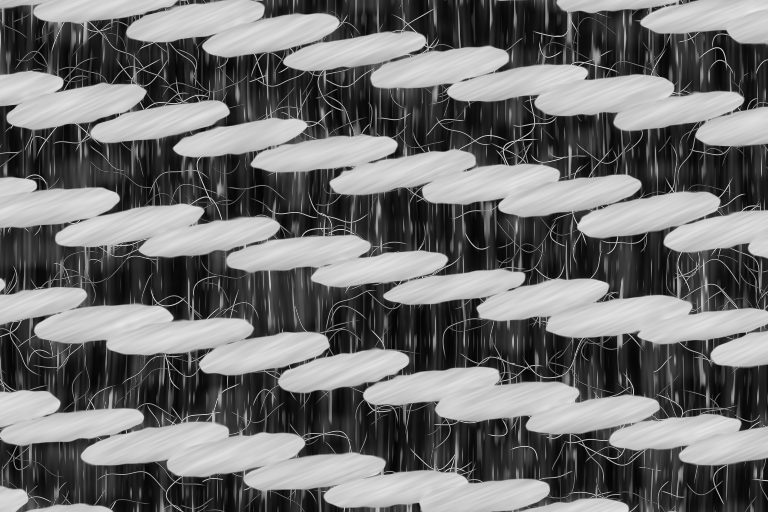
Give the GLSL for this texture, as a Shadertoy shader.

```glsl
// Macro view of a woven cloth: pale slanted weft floats in a skewed lattice over
// dark vertical warp filaments, with curly loose hairs. Each float is a jittered
// superellipse; hairs are short wavy parabolas scattered around every float.

// Lattice, in units of canvas height
const vec2 ORIGIN = vec2(0.635, 0.701);
const vec2 STEP_ALONG = vec2(0.160, -0.0293);
const vec2 STEP_ROW = vec2(-0.0586, -0.1973);

// Floats
const vec2 FLOAT_HALF = vec2(0.136, 0.0315);
const float FLOAT_SLOPE = 0.14;
const float FLOAT_JITTER = 0.016;
const float EDGE_SOFT = 0.004;
const vec3 FLOAT_LIGHT = vec3(0.84);
const vec3 FLOAT_SHADE = vec3(0.60);

// Warp
const float WARP_PITCH = 0.053;
const vec3 WARP_DARK = vec3(0.035);
const vec3 WARP_LIGHT = vec3(0.17);
const vec3 GLINT = vec3(0.50);

// Loose hairs
const int HAIRS = 14;
const vec2 HAIR_SPREAD = vec2(0.30, 0.16);
const float HAIR_WIDTH = 0.0011;
const float HAIR_MIN = 0.02;
const float HAIR_MAX = 0.08;

// Integer hash: three values in 0..1 from a lattice point
vec3 hash3(vec3 cell) {
    uvec3 v = uvec3(ivec3(floor(cell))) * 1664525u + 1013904223u;
    v.x += v.y * v.z; v.y += v.z * v.x; v.z += v.x * v.y;
    v ^= v >> 16u;
    v.x += v.y * v.z; v.y += v.z * v.x; v.z += v.x * v.y;
    return vec3(v >> 8u) / 16777216.0;
}

float noise(vec2 p) {
    vec2 i = floor(p), f = fract(p);
    f = f * f * (3.0 - 2.0 * f);
    float low = mix(hash3(vec3(i, 7)).x, hash3(vec3(i + vec2(1, 0), 7)).x, f.x);
    float high = mix(hash3(vec3(i + vec2(0, 1), 7)).x, hash3(vec3(i + 1.0, 7)).x, f.x);
    return mix(low, high, f.y);
}

// Dark vertical filaments with bright glints and blurred lint
vec3 warp(vec2 p) {
    float x = p.x + 0.012 * (noise(p * vec2(9.0, 6.0)) - 0.5);
    float yarn = 0.5 + 0.5 * cos(6.2832 * x / WARP_PITCH);
    float filament = noise(vec2(x * 210.0, p.y * 13.0));
    float glint = smoothstep(0.62, 0.98, noise(vec2(x * 250.0 + 40.0, p.y * 27.0)));
    float lint = smoothstep(0.45, 0.95, noise(p * vec2(14.0, 18.0) + 5.0));
    vec3 color = mix(WARP_DARK, WARP_LIGHT, yarn * 0.7 + 0.3 * lint);
    return color * (0.35 + 1.2 * filament) + GLINT * glint * (0.3 + 0.7 * yarn) + 0.09 * lint;
}

// Signed distance to a float, q in its own frame
float floatDistance(vec2 q, vec2 size) {
    vec2 u = abs(q) / size;
    float f = pow(u.x, 2.8) + u.y * u.y - 1.0;
    vec2 slope = vec2(2.8 * pow(u.x, 1.8), 2.0 * u.y) / size;
    return f / max(length(slope), 1.0);
}

// Twisted fibres, darker toward the rim and the lower side
vec3 floatColor(vec2 q, vec2 size, float seed) {
    vec2 u = q / size;
    float rim = dot(u * u, vec2(0.15, 0.6)) - 0.18 * u.y;
    float twist = q.y - 0.28 * q.x;
    float fibre = noise(vec2(q.x * 22.0 + seed * 90.0, twist * 240.0));
    float strand = noise(vec2(q.x * 9.0 + seed * 50.0, twist * 75.0));
    float shade = rim * 0.75 + 0.32 * (fibre - 0.4) + 0.3 * (strand - 0.4);
    return mix(FLOAT_LIGHT, FLOAT_SHADE, clamp(shade, -0.15, 1.2));
}

// Brightness of one hair around a float centred at the origin
float hair(vec2 q, vec2 id, float k, float pixel) {
    vec3 a = hash3(vec3(id, 20.0 + k)), b = hash3(vec3(id, 60.0 + k));
    float t = 2.0 * b.x - 1.0;
    float angle = 0.2 + 1.7 * t * abs(t);
    float reach = mix(HAIR_MIN, HAIR_MAX, b.y);
    float bend = 2.4 * (a.z - 0.5) / reach;
    float c = cos(angle), s = sin(angle);
    q -= (a.xy - 0.5) * HAIR_SPREAD;
    q = vec2(c * q.x + s * q.y, c * q.y - s * q.x);
    float wave = q.x * 75.0 + 40.0 * b.z;
    float y = bend * q.x * q.x + 0.005 * sin(wave);
    float slope = 2.0 * bend * q.x + 0.375 * cos(wave);
    float d = abs(q.y - y) / sqrt(1.0 + slope * slope);
    float line = clamp((HAIR_WIDTH - d) / pixel + 0.5, 0.0, 1.0);
    return line * smoothstep(reach, reach * 0.75, abs(q.x)) * mix(0.32, 0.8, b.z);
}

void mainImage(out vec4 fragColor, in vec2 fragCoord) {
    float pixel = 1.0 / iResolution.y;
    vec2 p = fragCoord * pixel;
    vec3 color = warp(p);
    float fuzz = 0.0;
    vec2 nearest = floor(inverse(mat2(STEP_ALONG, STEP_ROW)) * (p - ORIGIN) + 0.5);
    float ragged = 0.006 * (noise(p * vec2(45.0, 90.0)) - 0.5);

    // Neighbouring floats, each overlapping the one on its left
    for (int j = -1; j <= 1; j++)
    for (int i = -2; i <= 2; i++) {
        vec2 id = nearest + vec2(i, j);
        vec3 r = hash3(vec3(id, 1)), s = hash3(vec3(id, 2));
        vec2 q = p - ORIGIN - id.x * STEP_ALONG - id.y * STEP_ROW;
        for (int k = 0; k < HAIRS; k++) fuzz = max(fuzz, hair(q, id, float(k), pixel));

        q -= (r.xy - 0.5) * FLOAT_JITTER;
        q.y -= q.x * (FLOAT_SLOPE + 0.08 * (r.z - 0.5));
        vec2 size = FLOAT_HALF * mix(vec2(0.93, 0.85), vec2(1.07, 1.13), s.xy);
        float d = floatDistance(q, size) + ragged;
        color += 0.10 * exp(-max(d, 0.0) * 110.0) * noise(p * 60.0);
        float cover = 1.0 - smoothstep(-0.5, 0.5, d / max(pixel, EDGE_SOFT));
        color = mix(color, floatColor(q, size, s.z), cover);
    }
    fragColor = vec4(clamp(max(color, vec3(fuzz)), 0.0, 1.0), 1.0);
}
```
